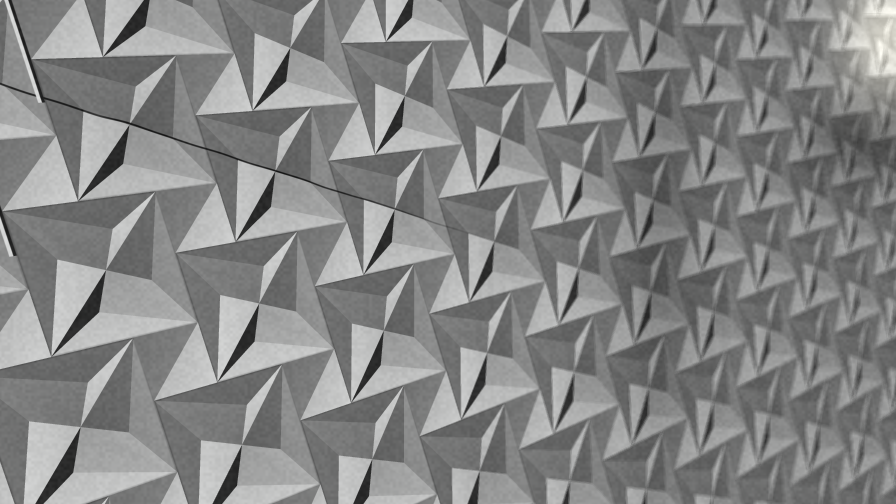
Give the GLSL for this pattern, as a WebGL 2 fragment shader.

```glsl
#version 300 es
precision highp float;

uniform vec2 u_resolution;
out vec4 fragColor;

// Perspective of the wall: tile coordinates to canvas heights
const mat3 WALL = mat3(0.3495, -0.0197, 0.1104,
                       0.0544,  0.3055, 0.0370,
                       0.2569,  0.7523, 1.0);
// Pinwheel tiling: large star squares and small gap squares
const float COS_T = 0.906;
const float SIN_T = 0.423;
const float HALF_SIDE = 0.453;
const vec2 VALLEY = vec2(0.25, -0.117);
// Tones per side (east, north, west, south): outer, ccw and cw facet
const vec3 FACETS[4] = vec3[4](vec3(0.52, 0.39, 0.63), vec3(0.38, 0.46, 0.75),
                               vec3(0.41, 0.75, 0.47), vec3(0.71, 0.62, 0.16));
const float GAP_LIGHT = 0.71;
const float GAP_DARK = 0.48;
const float TILE_VARIATION = 0.06;
const float GRAIN = 0.05;
const float SEAM_WIDTH = 0.009;
const float FAR_BLUR = 0.011;
const int SAMPLES = 5;
const vec3 CONCRETE = vec3(0.995, 1.0, 0.998);
const vec3 GLOW = vec3(0.42, 0.41, 0.37);

float hash(vec2 p) {
    return fract(sin(dot(p, vec2(127.1, 311.7))) * 43758.5453);
}

float noise(vec2 p) {
    vec2 i = floor(p), f = fract(p);
    f = f * f * (3.0 - 2.0 * f);
    return mix(mix(hash(i), hash(i + vec2(1, 0)), f.x),
               mix(hash(i + vec2(0, 1)), hash(i + vec2(1, 1)), f.x), f.y);
}

float cross2(vec2 a, vec2 b) { return a.x * b.y - a.y * b.x; }

// Lattice frame to the frame of the tilted squares
vec2 tilt(vec2 p) {
    return vec2(COS_T * p.x + SIN_T * p.y, COS_T * p.y - SIN_T * p.x);
}

// Folded star: four valleys around a central peak
float starTone(vec2 r) {
    int side;
    vec2 m;
    if (abs(r.x) > abs(r.y)) {
        side = r.x > 0.0 ? 0 : 2;
        m = r * sign(r.x);
    } else {
        side = r.y > 0.0 ? 1 : 3;
        m = vec2(r.y, -r.x) * sign(r.y);
    }
    float turn = cross2(VALLEY, m) > 0.0 ? 1.0 : -1.0;
    vec2 corner = HALF_SIDE * vec2(1.0, turn);
    bool outer = turn * cross2(corner - VALLEY, m - VALLEY) < 0.0;
    vec3 tones = FACETS[side];
    float tone = outer ? tones.x : (turn > 0.0 ? tones.y : tones.z);
    tone *= 0.93 + 0.25 * m.x;
    return tone * (1.0 - 0.22 * smoothstep(0.014, 0.0, HALF_SIDE - m.x));
}

float reliefTone(vec2 p) {
    // Gap square, folded along its diagonal
    vec2 g = tilt(fract(p) - 0.5);
    float tone = g.y > g.x ? GAP_DARK : GAP_LIGHT;
    tone *= 1.0 + 0.25 * (g.x - g.y);

    vec2 cell = floor(p + 0.5);
    for (int y = -1; y <= 1; y++)
    for (int x = -1; x <= 1; x++) {
        vec2 id = cell + vec2(x, y);
        vec2 r = tilt(p - id);
        if (max(abs(r.x), abs(r.y)) < HALF_SIDE)
            tone = starTone(r) * (1.0 + TILE_VARIATION * (hash(id) - 0.5));
    }

    // Long panel seam, fading to the right
    float wobble = 0.02 * (noise(p * 5.0) - 0.5);
    float seam = smoothstep(SEAM_WIDTH, 0.4 * SEAM_WIDTH, abs(p.y + wobble));
    tone *= 1.0 - 0.75 * seam * smoothstep(3.4, 1.0, p.x);

    // Short open joints with a bright lip at the left
    for (int row = 0; row < 2; row++) {
        vec2 r = tilt(p + vec2(0, row));
        float d = r.x + HALF_SIDE + 0.01;
        float span = step(0.18, r.y) * step(r.y, 0.85);
        tone = mix(tone, 0.82, span * smoothstep(0.014, 0.008, abs(d + 0.02)));
        tone = mix(tone, 0.12, span * smoothstep(0.012, 0.006, abs(d)));
    }
    return tone;
}

void main() {
    vec2 uv = gl_FragCoord.xy / u_resolution.y;
    mat3 toTiles = inverse(WALL);

    // Antialiasing, widened by the focus falloff
    float spread = max(1.1 / u_resolution.y, FAR_BLUR * smoothstep(0.4, 1.8, uv.x));
    float tone = 0.0;
    for (int y = 0; y < SAMPLES; y++)
    for (int x = 0; x < SAMPLES; x++) {
        vec2 jitter = (vec2(x, y) + 0.5) / float(SAMPLES) - 0.5;
        vec3 h = toTiles * vec3(uv + jitter * spread, 1.0);
        tone += reliefTone(h.xy / h.z);
    }
    tone /= float(SAMPLES * SAMPLES);

    // Haze, soft shadows and concrete grain
    float far = smoothstep(0.7, 1.75, uv.x);
    tone = mix(tone, 0.5, 0.22 * far) * mix(1.03, 0.9, far);
    vec2 band = (uv - vec2(1.31, 0.55)) / vec2(0.09, 0.4);
    vec2 corner = (uv - vec2(1.71, 0.72)) / vec2(0.12, 0.09);
    tone *= 1.0 - 0.2 * exp(-dot(band, band)) - 0.3 * exp(-dot(corner, corner));
    tone += GRAIN * (noise(uv * 170.0) - 0.5);

    // Warm light in the upper right
    vec2 lamp = (uv - vec2(1.77, 0.93)) / vec2(0.1, 0.13);
    fragColor = vec4(tone * CONCRETE + GLOW * exp(-dot(lamp, lamp)), 1.0);
}
```
